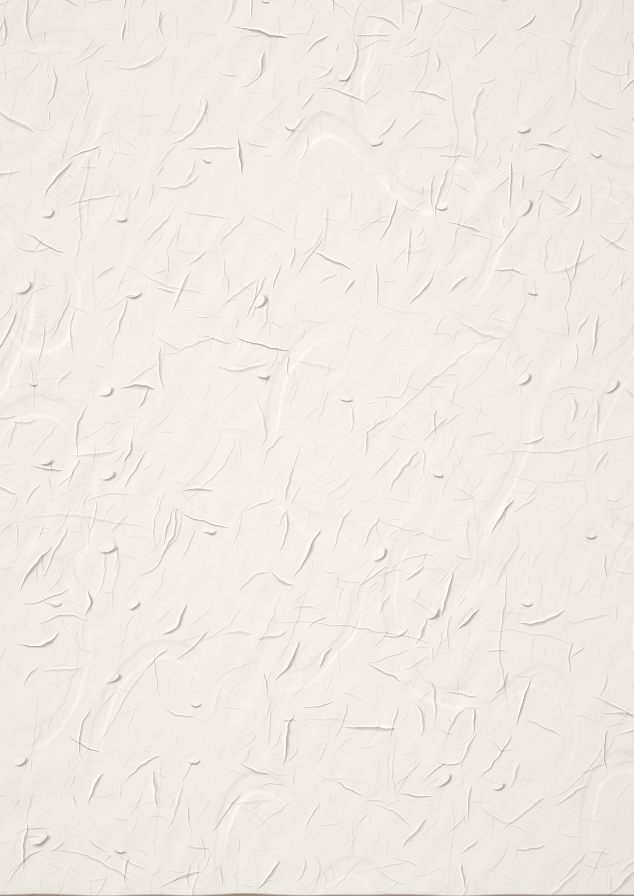
Reproduce this texture procedurally as a Shadertoy shader.

```glsl
// White impasto: thick paint with scattered knife lips, faint loops and small knobs, lit from upper left.

const vec3 PAINT_WHITE = vec3(0.967, 0.947, 0.927);
const vec3 PAINT_SHADOW = vec3(0.66, 0.61, 0.58);
const vec3 BARE_EDGE = vec3(0.45, 0.37, 0.32);
const vec2 SHADE_DIR = vec2(0.6, -0.8);

vec4 hash4(vec2 p) {
    vec4 q = fract(p.xyxy * vec4(0.1031, 0.1030, 0.0973, 0.1099));
    q += dot(q, q.wzxy + 33.33);
    return fract((q.xxyz + q.yzzw) * q.zywx);
}

float cornerSlope(vec2 id, vec2 offset) {
    return dot(hash4(id + 200.0).xy * 2.0 - 1.0, offset);
}

float gradientNoise(vec2 p) {
    vec2 i = floor(p), f = p - i;
    vec2 u = f * f * f * (f * (f * 6.0 - 15.0) + 10.0);
    vec2 e = vec2(1.0, 0.0);
    return mix(mix(cornerSlope(i, f), cornerSlope(i + e, f - e), u.x),
               mix(cornerSlope(i + e.yx, f - e.yx), cornerSlope(i + 1.0, f - 1.0), u.x), u.y);
}

float bell(float d, float width) {
    return exp(-d * d / (width * width));
}

// Coordinates along and across a direction
vec2 alignTo(vec2 p, float angle) {
    vec2 dir = vec2(cos(angle), sin(angle));
    return vec2(dot(p, dir), dot(p, vec2(-dir.y, dir.x)));
}

// One tapered paint lip: shadow below its crest, light above it
float lip(vec2 q, float halfLen, float bend, float width, float blur) {
    float t = q.x / halfLen;
    float taper = max(1.0 - t * t, 0.0) * (0.65 + 0.35 * t);
    float d = q.y - bend * t * t;
    float w = width * taper + blur;
    float above = smoothstep(-blur, blur, d);
    float shadow = (1.0 - above) * smoothstep(-w, 0.0, d);
    float light = above * (1.0 - smoothstep(0.0, w, d));
    return (shadow - 0.3 * light) * smoothstep(0.0, 0.3, taper);
}

// Lips strewn over a jittered grid, mostly steep, some nearly level
float scatterLips(vec2 p, float cell, float seed, float halfLen, float width, float blur) {
    float sum = 0.0;
    vec2 home = floor(p / cell);
    for (int y = -1; y <= 1; y++)
    for (int x = -1; x <= 1; x++) {
        vec2 id = home + vec2(x, y);
        vec4 h = hash4(id + seed);
        vec4 k = hash4(id + seed + 57.0);
        vec2 centre = (id + 0.5 + (h.xy - 0.5) * 0.9) * cell;
        float angle = k.x < 0.72 ? mix(0.6, 1.7, k.y) : mix(-0.55, 0.35, k.y);
        float len = halfLen * mix(0.35, 1.0, h.w);
        float bend = (h.z - 0.5) * len * 0.5;
        sum += k.z * k.z * lip(alignTo(p - centre, angle), len, bend, width * mix(0.5, 1.2, k.w), blur);
    }
    return sum;
}

// Broad looping troughs with two soft rims
float scatterLoops(vec2 p, float cell, float seed) {
    float sum = 0.0;
    vec2 home = floor(p / cell);
    for (int y = -1; y <= 1; y++)
    for (int x = -1; x <= 1; x++) {
        vec2 id = home + vec2(x, y);
        vec4 h = hash4(id + seed);
        vec2 away = p - (id + 0.5 + (h.xy - 0.5) * 0.7) * cell;
        vec2 q = alignTo(away, (h.w - 0.7) * 0.9) * vec2(1.7, 1.0);
        float d = length(q) - cell * mix(0.25, 0.52, h.z);
        float facing = dot(away / (length(away) + 0.001), SHADE_DIR);
        float gate = smoothstep(-0.3, 0.6, sin(atan(q.y, q.x + 0.0001) + h.w * 40.0));
        sum += facing * gate * (bell(d, 0.0035) - bell(d - 0.03, 0.0045));
    }
    return sum;
}

// Small raised knobs, each with a dark shadow beneath
float scatterKnobs(vec2 p, float cell, float seed, float blur) {
    vec2 id = floor(p / cell);
    vec4 h = hash4(id + seed);
    vec2 q = alignTo(p - (id + 0.25 + 0.5 * h.xy) * cell, h.w * 1.4 - 0.4) * vec2(0.6, 1.1);
    float radius = mix(0.004, 0.009, h.w);
    float body = 1.0 - smoothstep(-blur, blur, length(q) - radius);
    float below = length(q + vec2(-0.2, 0.6) * radius) - radius;
    float shadow = 1.0 - smoothstep(-0.4 * radius, 0.3 * radius, below);
    return step(h.z, 0.4) * (shadow * (1.0 - body) * 0.8 - body * 0.06);
}

void mainImage(out vec4 fragColor, in vec2 fragCoord) {
    vec2 p = fragCoord / iResolution.x;
    float height = iResolution.y / iResolution.x;
    float blur = max(0.0009, 0.6 / iResolution.x);

    // Irregular outlines
    vec2 w = p + 0.012 * vec2(gradientNoise(p * 14.0), gradientNoise(p * 14.0 + 40.0));
    w += 0.0035 * vec2(gradientNoise(p * 60.0), gradientNoise(p * 60.0 + 80.0));
    float patches = smoothstep(-0.35, 0.35, gradientNoise(p * 5.0 + 11.0));

    // Light falling off from the centre left
    vec2 fromCentre = (p - vec2(0.43, 0.53 * height)) / vec2(0.55, 0.51 * height);
    float shade = 0.025 + 0.07 * dot(fromCentre, fromCentre);

    // Dragged relief of the ground
    vec2 grain = alignTo(w, 1.1) * vec2(12.0, 34.0);
    vec2 shift = alignTo(SHADE_DIR, 1.1) * 0.25;
    shade += 0.08 * mix(0.4, 1.0, patches) * (gradientNoise(grain - shift) - gradientNoise(grain + shift));
    shade += 0.02 * gradientNoise(grain * 3.0);

    // Paint lips from long to fine
    shade += 0.11 * scatterLoops(w, 0.29, 5.0);
    shade += 0.40 * scatterLips(w, 0.16, 20.0, 0.15, 0.0045, blur);
    shade += 0.85 * scatterLips(w, 0.078, 110.0, 0.052, 0.0085, blur);
    shade += 0.65 * scatterLips(w, 0.058, 310.0, 0.046, 0.006, blur);
    shade += mix(0.2, 0.5, patches) * scatterLips(w, 0.032, 510.0, 0.026, 0.0035, blur);
    shade += mix(0.05, 0.25, patches) * scatterLips(w, 0.018, 710.0, 0.016, 0.002, blur);
    shade += scatterKnobs(w, 0.125, 910.0, blur);

    // Ragged bare strip along the bottom
    float strip = 1.0 - smoothstep(0.0, 0.004, p.y - 0.006 * gradientNoise(vec2(p.x * 9.0, 3.0)));
    vec3 colour = mix(PAINT_WHITE, PAINT_SHADOW, clamp(shade, -0.08, 1.15));
    fragColor = vec4(mix(colour, BARE_EDGE, 0.7 * strip), 1.0);
}
```
